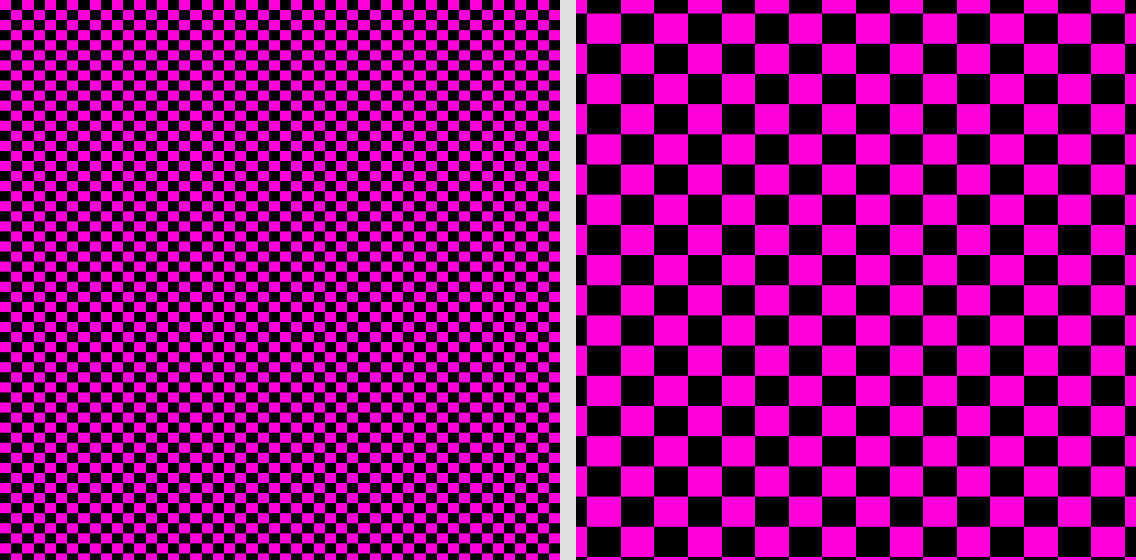
Left, the full canvas; right, a detail of the centre.
Give the GLSL for this pattern, as a WebGL 2 fragment shader.

```glsl
#version 300 es
precision highp float;
// Fine two-colour checkerboard: 50 columns by about 55 and a half rows.
// Each axis is a square wave of +1 and -1 with smoothed edges; the product
// of the two waves gives the checks. Rows are counted from the top edge.

#define COLUMNS 50.0
#define ROWS 55.652
#define EDGE_SOFTNESS vec2(0.25, 1.0) // edge width in pixels, across and down
#define DARK vec3(0.0)
#define BRIGHT vec3(1.0, 0.0, 0.86)

uniform vec2 u_resolution;
out vec4 fragColor;

// +1 in even cells, -1 in odd cells, with a linear ramp over edgeWidth
vec2 squareWave(vec2 cell, vec2 edgeWidth) {
  vec2 side = 1.0 - 2.0 * mod(floor(cell), 2.0);
  vec2 edgeDistance = 0.5 - abs(fract(cell) - 0.5);
  return side * clamp(2.0 * edgeDistance / edgeWidth, 0.0, 1.0);
}

void main() {
  vec2 uv = gl_FragCoord.xy / u_resolution;
  vec2 cellCount = vec2(COLUMNS, ROWS);

  // Cell coordinates, starting with a bright cell at the top left
  vec2 cell = vec2(uv.x, 1.0 - uv.y) * cellCount;
  vec2 edgeWidth = EDGE_SOFTNESS * cellCount / u_resolution;

  // Combine both axes into the check
  vec2 wave = squareWave(cell, edgeWidth);
  float check = 0.5 + 0.5 * wave.x * wave.y;
  fragColor = vec4(mix(DARK, BRIGHT, check), 1.0);
}
```
